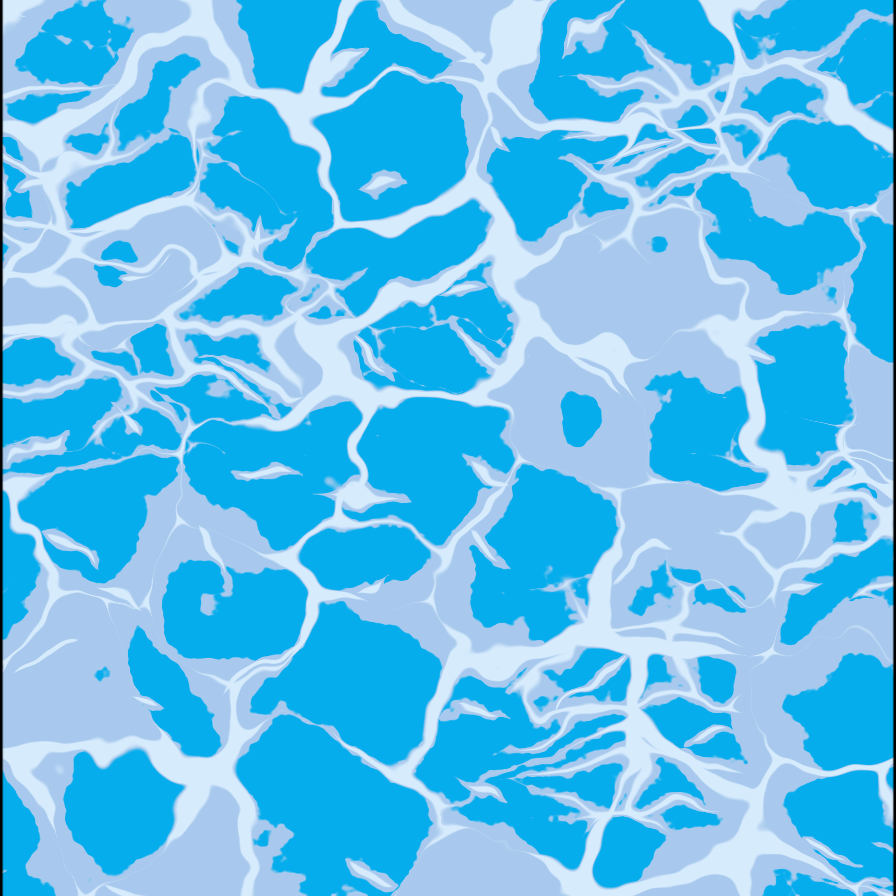
Write a Shadertoy shader that draws this texture.

```glsl
#define WATER vec3(0.02, 0.68, 0.93)
#define SHEEN vec3(0.66, 0.79, 0.93)
#define GLINT vec3(0.84, 0.92, 0.99)
#define CELLS 6.4
#define WARP 0.5
#define RAGGED 0.05
#define FILLED 0.14
#define SOFTNESS 0.0015
#define BORDER 0.003

// Integer hash (PCG), two values in 0..1
vec2 hash2(vec2 p) {
    uvec2 v = uvec2(ivec2(floor(p))) * 1664525u + 1013904223u;
    v.x += v.y * 1664525u;
    v.y += v.x * 1664525u;
    v ^= v >> 16u;
    v.x += v.y * 1664525u;
    v.y += v.x * 1664525u;
    v ^= v >> 16u;
    return vec2(v & 65535u) / 65535.0;
}

// Two independent channels of value noise
vec2 noise2(vec2 p) {
    vec2 i = floor(p), f = fract(p);
    f = f * f * (3.0 - 2.0 * f);
    vec2 low = mix(hash2(i), hash2(i + vec2(1, 0)), f.x);
    vec2 high = mix(hash2(i + vec2(0, 1)), hash2(i + vec2(1, 1)), f.x);
    return mix(low, high, f.y);
}

// x: distance to the cell wall, rounded at junctions; y: random value of the cell
vec2 cellWalls(vec2 p) {
    vec2 base = floor(p), nearest = vec2(0.0), home = base;
    float best = 1e5;
    for (int y = -1; y <= 1; y++)
    for (int x = -1; x <= 1; x++) {
        vec2 id = base + vec2(x, y);
        vec2 r = id + 0.06 + 0.88 * hash2(id) - p;
        if (dot(r, r) < best) {
            best = dot(r, r);
            nearest = r;
            home = id;
        }
    }
    float sum = 0.0;
    for (int y = -2; y <= 2; y++)
    for (int x = -2; x <= 2; x++) {
        vec2 id = home + vec2(x, y);
        vec2 r = id + 0.06 + 0.88 * hash2(id) - p;
        vec2 gap = r - nearest;
        if (dot(gap, gap) > 1e-5)
            sum += exp(-26.0 * dot(0.5 * (nearest + r), normalize(gap)));
    }
    return vec2(-log(sum) / 26.0, hash2(home + 71.0).x);
}

// Signed thickness of scattered, tapered slivers
float slivers(vec2 p) {
    float thickness = -1.0;
    vec2 base = floor(p);
    for (int y = -1; y <= 1; y++)
    for (int x = -1; x <= 1; x++) {
        vec2 id = base + vec2(x, y);
        vec2 shape = hash2(id + 213.0);
        if (shape.x < 0.45) continue;
        vec2 r = p - id - 0.2 - 0.6 * hash2(id + 37.0);
        float angle = mix(-1.3, 0.8, shape.y);
        float reach = 0.1 + 0.3 * shape.x;
        vec2 dir = vec2(cos(angle), sin(angle));
        float along = clamp(dot(r, dir) / reach, -1.0, 1.0);
        float body = 0.075 * (1.0 - along * along);
        thickness = max(thickness, body - length(r - dir * along * reach));
    }
    return thickness;
}

void mainImage(out vec4 fragColor, in vec2 fragCoord) {
    vec2 uv = fragCoord / iResolution.xy;
    vec2 q = uv * CELLS * vec2(0.95, 1.05) + 11.0;

    // Bend the net at two scales
    vec2 p = q + WARP * (noise2(q * 1.3) - 0.5);
    p += 0.4 * WARP * (noise2(q * 4.1 + 30.0) - 0.5);
    p += 0.1 * WARP * (noise2(q * 9.0 + 50.0) - 0.5);

    // Main net: bright wall lines inside broad pale bands
    vec2 wall = cellWalls(p);
    vec2 swell = noise2(q * 1.6 + 90.0);
    float lineWidth = 0.066 * smoothstep(0.25, 0.85, swell.x) - 0.004;
    float bandWidth = 0.025 + 0.19 * smoothstep(0.35, 0.85, swell.y);
    float patchWidth = 0.1 + 0.9 * noise2(q * 2.2 + 17.0).x;
    bandWidth += patchWidth * step(wall.y, FILLED);
    float glint = lineWidth - wall.x;
    float sheen = bandWidth - wall.x;

    // Finer net in some regions, more often low down
    float region = noise2(q * 0.65 + 140.0).x + 0.25 * (0.5 - uv.y);
    float presence = smoothstep(0.45, 0.8, region);
    float fine = cellWalls(p * vec2(1.3, 2.1) + 60.0).x;
    sheen = max(sheen, 0.5 * (mix(-0.12, 0.12, presence) - fine));
    glint = max(glint, 0.5 * (mix(-0.12, 0.045, presence) * (0.4 + swell.y) - fine));

    // Loose slivers with bright cores
    float sliver = slivers(p * 1.3 + 25.0);
    sheen = max(sheen, sliver);
    glint = max(glint, sliver - 0.042);

    // Torn outline of the pale areas
    vec2 tear = noise2(q * 15.0 + 200.0);
    sheen += RAGGED * (tear.x - 0.5) + 0.5 * RAGGED * (noise2(q * 31.0).y - 0.5);
    sheen = max(sheen, glint + 0.012);

    float blur = SOFTNESS * CELLS;
    vec3 color = mix(WATER, SHEEN, smoothstep(-blur, blur, sheen));
    color = mix(color, GLINT, smoothstep(-blur, blur, glint));

    // Thin dark side edges
    float side = min(uv.x, 1.0 - uv.x);
    color *= smoothstep(BORDER - SOFTNESS, BORDER + SOFTNESS, side);
    fragColor = vec4(color, 1.0);
}
```
